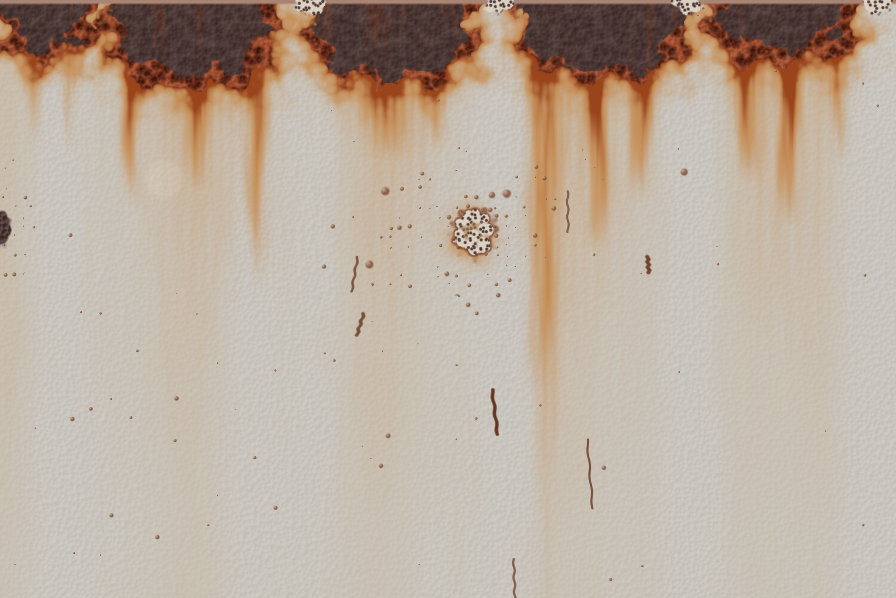
Reproduce this texture procedurally as a WebGL 1 fragment shader.

```glsl
precision highp float;
// Weathered white painted metal with rust patches, drips, bolts and scratches.
uniform vec2 u_resolution;

#define PAINT vec3(0.785, 0.772, 0.75)
#define BEIGE vec3(0.785, 0.715, 0.62)
#define OCHRE vec3(0.775, 0.57, 0.36)
#define RUST vec3(0.6, 0.265, 0.105)
#define DARK_RUST vec3(0.31, 0.12, 0.07)
#define PLATE vec3(0.3, 0.225, 0.215)
#define RELIEF 0.055
#define WOBBLE 0.034
#define HALO 0.02
#define BOLT vec2(0.793, 0.389)

vec2 p; // position, y runs downward from the top edge

vec2 hash2(vec2 v) {
  return fract(sin(vec2(dot(v, vec2(127.1, 311.7)), dot(v, vec2(269.5, 183.3)))) * 43758.5);
}

// Distance to the nearest scattered point
float cellular(vec2 v) {
  vec2 id = floor(v), f = fract(v);
  float best = 2.0;
  for (int j = -1; j <= 1; j++)
    for (int i = -1; i <= 1; i++) {
      vec2 o = vec2(float(i), float(j));
      vec2 r = o + hash2(id + o) - f;
      best = min(best, dot(r, r));
    }
  return sqrt(best);
}

// Rounded flake hanging from the top: x = crust depth, y = bare plate depth
vec2 flake(vec2 v, float x, float halfWidth, float depth, float rim) {
  vec2 q = abs(vec2(v.x - x, v.y)) / vec2(halfWidth, depth);
  float f = (1.0 - pow(dot(q * q, q) + 1e-5, 0.333)) * depth;
  return vec2(f, f - rim);
}

// Vertical drip that fades with its length
float drip(float x, float width, float len, float strength) {
  float across = (p.x - x - 0.003 * sin(p.y * 27.0 + x * 50.0)) / width;
  float along = clamp(1.0 - p.y / len, 0.0, 1.0);
  return strength * exp(-across * across) * along * (1.6 - 0.6 * along);
}

// Thin wavering cut from its upper end
float scratch(float x, float y, float lean, float len, float width) {
  float t = clamp((p.y - y) / len, 0.0, 1.0);
  vec2 d = p - vec2(x + lean * t + 0.0012 * sin(t * 17.0 + x * 40.0), y + len * t);
  return 1.0 - smoothstep(width * 0.4, width * 1.4, length(d));
}

// Paint blisters: x = spot, y = lit upper side
vec2 specks(vec2 g, float density) {
  vec2 id = floor(g), k = hash2(id + 31.0);
  vec2 r = fract(g) - 0.3 - 0.4 * hash2(id + 7.0);
  float size = 0.07 + 0.2 * k.y * k.y;
  return step(k.x, density) * vec2(1.0 - smoothstep(size * 0.6, size * 1.2, length(r)),
    1.0 - smoothstep(0.0, size, length(r + size * 0.4)));
}

float glow(vec2 v, float radius) { return exp(-dot(v, v) / (radius * radius)); }

void main() {
  p = gl_FragCoord.xy / u_resolution.y;
  p.y = 1.0 - p.y;
  float coarse = cellular(p * 24.0), medium = cellular(p * 58.0 + 9.0);
  float fine = cellular(p * 125.0 + 3.0);
  float bump = cellular(p * 125.0 + 3.25) - fine;
  float fibre = cellular(p * vec2(70.0, 5.0));
  float blotch = cellular(p * vec2(9.0, 4.0) + 5.0);

  // Paint with soft columns and pebbled relief
  float tint = 0.16 + 0.24 * cos((p.x - 0.98) * 18.5) + 0.1 * sin(p.x * 41.0 + 1.0)
    + 0.16 * fibre + 0.15 * blotch;
  tint *= 1.0 - 0.35 * smoothstep(0.5, 1.0, p.y);
  tint *= 1.0 - 0.8 * smoothstep(1.36, 1.46, p.x);
  vec3 col = mix(PAINT, BEIGE, clamp(tint, 0.0, 1.0));
  col += RELIEF * bump * (1.1 - 0.5 * smoothstep(0.0, 0.4, tint));
  col += 0.025 * (1.0 - smoothstep(0.024, 0.038, length(p - vec2(0.275, 0.3))));

  // Rust patch outlines
  vec2 w = p + 0.01 * vec2(sin(p.y * 90.0 + p.x * 30.0), sin(p.x * 75.0));
  vec2 f = flake(w, 0.075, 0.083, 0.1, 0.026);
  f = max(f, flake(w, 0.322, 0.15, 0.15, 0.032));
  f = max(f, flake(w, 0.655, 0.143, 0.145, 0.022));
  f = max(f, flake(w, 1.01, 0.15, 0.135, 0.016));
  f = max(f, flake(w, 1.307, 0.133, 0.108, 0.032));
  float rough = WOBBLE * (coarse + 0.45 * medium - 0.72);
  float crust = smoothstep(-0.003, 0.005, f.x + rough);
  float plate = smoothstep(-0.002, 0.003, f.y - rough * 0.9);

  // Drips, broad faint stains, then halos
  float r = drip(0.055, 0.016, 0.25, 0.5) + drip(0.117, 0.015, 0.28, 0.45)
    + drip(0.219, 0.013, 0.36, 0.95) + drip(0.332, 0.015, 0.32, 1.2)
    + drip(0.43, 0.017, 0.48, 0.75) + drip(0.645, 0.034, 0.27, 1.0)
    + drip(0.732, 0.015, 0.26, 0.6) + drip(0.908, 0.024, 0.8, 0.5)
    + drip(1.0, 0.014, 0.42, 1.25) + drip(1.074, 0.017, 0.34, 1.15)
    + drip(1.25, 0.019, 0.31, 1.0) + drip(1.318, 0.014, 0.38, 1.2)
    + drip(1.402, 0.013, 0.28, 0.65) + drip(0.915, 0.025, 1.5, 0.18);
  for (int i = 0; i < 4; i++) r += drip(0.335 + 0.325 * float(i), 0.1, 0.65, 0.22);
  r *= 0.65 + 0.7 * fibre;
  r += exp(-max(-f.x - rough, 0.0) / HALO) * (0.45 + 0.4 * smoothstep(0.0, 0.08, p.y));
  r += 0.55 * glow(p - BOLT - vec2(0.0, 0.007), 0.042) * (0.5 + coarse);
  col = mix(col, OCHRE, smoothstep(0.0, 0.55, r));
  col = mix(col, RUST, smoothstep(0.45, 1.05, r));

  // Flaking crust and the bare plate inside it
  vec3 flakes = mix(DARK_RUST, vec3(0.64, 0.32, 0.2), smoothstep(0.0, 0.6, medium + 0.3 * fine - 0.3));
  col = mix(col, flakes + 0.16 * bump, crust);
  vec3 bare = mix(PLATE, vec3(0.4, 0.23, 0.17), 0.6 * smoothstep(0.55, 0.95, fibre));
  col = mix(col, bare + 0.1 * (medium - 0.5) + 0.08 * bump, plate * crust);

  // Blisters crowd around the bolt and the left edge
  float crowd = max(glow((p - BOLT) * vec2(0.8, 1.0), 0.085), glow((p - vec2(0.0, 0.4)) * vec2(1.6, 0.8), 0.075));
  vec2 s = max(specks(p * 62.0, 0.015 + 0.65 * crowd), specks(p * 34.0 + 12.6, 0.012 + 0.1 * crowd));
  s *= 1.0 - crust;
  col = mix(col, vec3(0.48, 0.29, 0.18), 0.8 * s.x);
  col = mix(col, vec3(0.82, 0.76, 0.68), 0.65 * s.y);

  // Scratches
  float cut = scratch(0.823, 0.652, 0.009, 0.074, 0.0032);
  cut = max(cut, 0.8 * scratch(0.982, 0.735, 0.009, 0.115, 0.002));
  cut = max(cut, 0.75 * scratch(0.598, 0.43, -0.01, 0.057, 0.0024));
  cut = max(cut, 0.8 * scratch(0.608, 0.525, -0.011, 0.035, 0.0035));
  cut = max(cut, 0.7 * scratch(0.949, 0.32, 0.001, 0.068, 0.002));
  cut = max(cut, 0.9 * scratch(1.083, 0.43, 0.002, 0.025, 0.004));
  cut = max(cut, 0.7 * scratch(0.859, 0.935, 0.002, 0.065, 0.0022));
  col = mix(col, vec3(0.4, 0.21, 0.11), cut);

  // Top lip with chipped heads between the patches
  col = mix(col, vec3(0.66, 0.52, 0.45), 1.0 - smoothstep(0.004, 0.009, p.y));
  float headX = 0.52 + 0.315 * clamp(floor((p.x - 0.52) / 0.315 + 0.5), 0.0, 3.0);
  float head = length((p - vec2(headX, 0.004)) * vec2(0.75, 1.0)) + 0.012 * (medium - 0.5);
  vec3 chips = mix(PLATE, vec3(0.86, 0.82, 0.76), smoothstep(0.12, 0.5, fine));
  col = mix(col, chips, 1.0 - smoothstep(0.015, 0.02, head));

  // Central bolt and the dark stud at the left edge
  float bolt = length((p - BOLT) * vec2(1.0, 0.88)) + 0.018 * (medium - 0.5);
  col = mix(col, RUST * 0.75, 0.7 * (1.0 - smoothstep(0.03, 0.04, bolt)));
  chips = mix(chips, OCHRE * 0.85, 0.6 * smoothstep(0.45, 0.75, medium));
  col = mix(col, chips, 1.0 - smoothstep(0.027, 0.032, bolt));
  float stud = length((p - vec2(0.0, 0.383)) * vec2(1.0, 0.6)) + 0.008 * (medium - 0.5);
  col = mix(col, PLATE + 0.25 * bump, 1.0 - smoothstep(0.014, 0.02, stud));
  gl_FragColor = vec4(clamp(col, 0.0, 1.0), 1.0);
}
```
